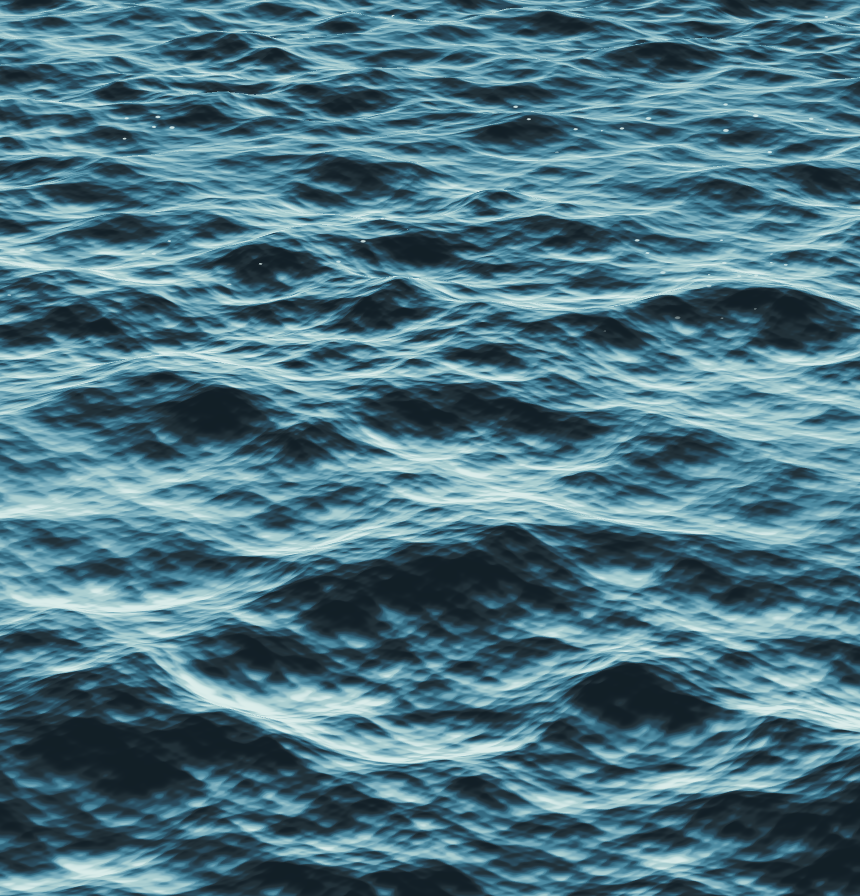
Give the GLSL for this texture, as a Shadertoy shader.

```glsl
// Choppy blue sea seen in perspective: dark wave faces, silky bright reflections.

const float HORIZON = 1.35;      // height of the vanishing line, in canvas heights
const float FOCAL = 1.8;         // lens length, in canvas heights
const float CREST = 0.045;       // highest water above the mean level
const float TROUGH = 0.035;      // deepest water below the mean level
const float BASE_FREQ = 12.0;    // wave number of the longest swell
const float FREQ_STEP = 1.2;     // growth of wave number per train
const float STEEPNESS = 0.26;    // slope of the longest swell
const float STEEP_DECAY = 0.955; // slope kept by each finer train
const float SPREAD = 1.0;        // half angle of travel directions
const float DRAG = 0.25;         // pull of long waves on the finer ones
const float SLOPE_RMS = 0.21;    // typical slope, sets the contrast
const float CONTRAST = 1.9;
const float DETAIL = 0.002;      // finest feature, in canvas heights
const int SHAPE_WAVES = 10;
const int ALL_WAVES = 22;
const int STEPS = 28;

const vec3 ABYSS = vec3(0.07, 0.12, 0.15);
const vec3 DEEP = vec3(0.13, 0.19, 0.22);
const vec3 SLATE = vec3(0.16, 0.29, 0.36);
const vec3 TEAL = vec3(0.20, 0.41, 0.50);
const vec3 BLUE = vec3(0.30, 0.54, 0.63);
const vec3 PALE = vec3(0.48, 0.68, 0.74);
const vec3 SHEEN = vec3(0.67, 0.81, 0.82);
const vec3 FOAM = vec3(0.86, 0.93, 0.92);

float hash(vec2 p) {
    vec3 q = fract(p.xyx * 0.1031);
    q += dot(q, q.yzx + 33.33);
    return fract((q.x + q.y) * q.z);
}

float noise(vec2 p) {
    vec2 i = floor(p), f = fract(p);
    f = f * f * (3.0 - 2.0 * f);
    return mix(mix(hash(i), hash(i + vec2(1, 0)), f.x),
               mix(hash(i + vec2(0, 1)), hash(i + vec2(1, 1)), f.x), f.y);
}

// Water height (x) and slope (yz); trains finer than the footprint fade out.
vec3 sea(vec2 p, int waves, vec2 footprint) {
    float gust = 0.65 + 0.7 * noise(p * 2.0 + 40.0);
    p += 0.07 * (vec2(noise(p * 2.3 + 7.0), noise(p * 2.3 + 19.0)) - 0.5);
    float freq = BASE_FREQ, steep = STEEPNESS * gust;
    vec3 sum = vec3(0);
    for (int i = 0; i < waves; i++) {
        float n = float(i);
        float angle = SPREAD * (2.0 * fract(n * 0.618 + 0.3) - 1.0);
        vec2 dir = vec2(sin(angle), cos(angle));
        float phase = dot(dir, p) * freq + n * n * 1.7;
        float wave = exp(sin(phase) - 1.0);
        float rise = wave * cos(phase);
        float blur = 0.35 * freq * dot(abs(dir), footprint);
        float amp = steep / (1.0 + blur * blur);
        sum += amp * vec3((wave - 0.466) / freq, rise * dir);
        p -= dir * rise * DRAG / freq;
        freq *= FREQ_STEP;
        steep *= STEEP_DECAY;
    }
    return sum;
}

// Tone from 0 to 1 is spread evenly, so the stops follow the area shares.
vec3 waterColour(float tone) {
    vec3 c = mix(ABYSS, DEEP, smoothstep(0.0, 0.10, tone));
    c = mix(c, SLATE, smoothstep(0.10, 0.285, tone));
    c = mix(c, TEAL, smoothstep(0.285, 0.455, tone));
    c = mix(c, BLUE, smoothstep(0.455, 0.64, tone));
    c = mix(c, PALE, smoothstep(0.64, 0.82, tone));
    c = mix(c, SHEEN, smoothstep(0.82, 0.95, tone));
    return mix(c, FOAM, smoothstep(0.95, 1.0, tone));
}

// Sparse white flecks on the far water.
float glints(vec2 uv) {
    vec2 grid = uv * vec2(60.0, 80.0), cell = floor(grid);
    vec2 centre = 0.3 + 0.4 * vec2(hash(cell + 3.0), hash(cell + 71.0));
    float size = mix(0.08, 0.22, hash(cell + 11.0));
    float dist = length((fract(grid) - centre) * vec2(0.8, 1.2));
    float cluster = smoothstep(0.5, 0.9, noise(uv * vec2(5.0, 14.0) + 5.0));
    float present = step(hash(cell + 29.0), 0.12 * cluster);
    return present * smoothstep(0.55, 0.75, uv.y) * (1.0 - smoothstep(size * 0.5, size, dist));
}

vec3 render(vec2 uv, float centreX) {
    // March the view ray through the layer that holds the waves.
    float dip = (HORIZON - uv.y) / FOCAL;
    float side = (uv.x - centreX) / FOCAL;
    float near = (1.0 - CREST) / dip, far = (1.0 + TROUGH) / dip;
    float stride = (far - near) / float(STEPS), z = near;
    vec2 footprint = DETAIL * vec2(1.0, 1.0 / dip) / (dip * FOCAL);
    for (int i = 0; i < STEPS; i++) {
        z += stride;
        if (sea(vec2(side * z, z), SHAPE_WAVES, footprint).x > 1.0 - dip * z) break;
    }
    // Refine the hit by bisection.
    for (int i = 0; i < 6; i++) {
        stride *= 0.5;
        bool under = sea(vec2(side * z, z), SHAPE_WAVES, footprint).x > 1.0 - dip * z;
        z += under ? -stride : stride;
    }
    // Faces turned to the viewer are dark, backs and flats mirror the sky.
    vec2 ground = vec2(side * z, z);
    vec2 slope = sea(ground, ALL_WAVES, footprint).yz;
    float usual = 0.035 / (dip + 0.05);
    float facing = (slope.y + 0.15 * slope.x - usual) / SLOPE_RMS;
    float shade = 1.1 * smoothstep(0.3, 0.0, uv.y) - 0.2 + 0.9 * (noise(ground * 1.6) - 0.5);
    float tone = 1.0 / (1.0 + exp(CONTRAST * facing + shade));
    return mix(waterColour(tone), FOAM, 0.9 * glints(uv));
}

void mainImage(out vec4 fragColor, in vec2 fragCoord) {
    float centreX = 0.5 * iResolution.x / iResolution.y;
    vec2 offset = vec2(0.2, 0.25);
    vec3 a = render((fragCoord + offset) / iResolution.y, centreX);
    vec3 b = render((fragCoord - offset) / iResolution.y, centreX);
    fragColor = vec4(0.5 * (a + b), 1.0);
}
```
